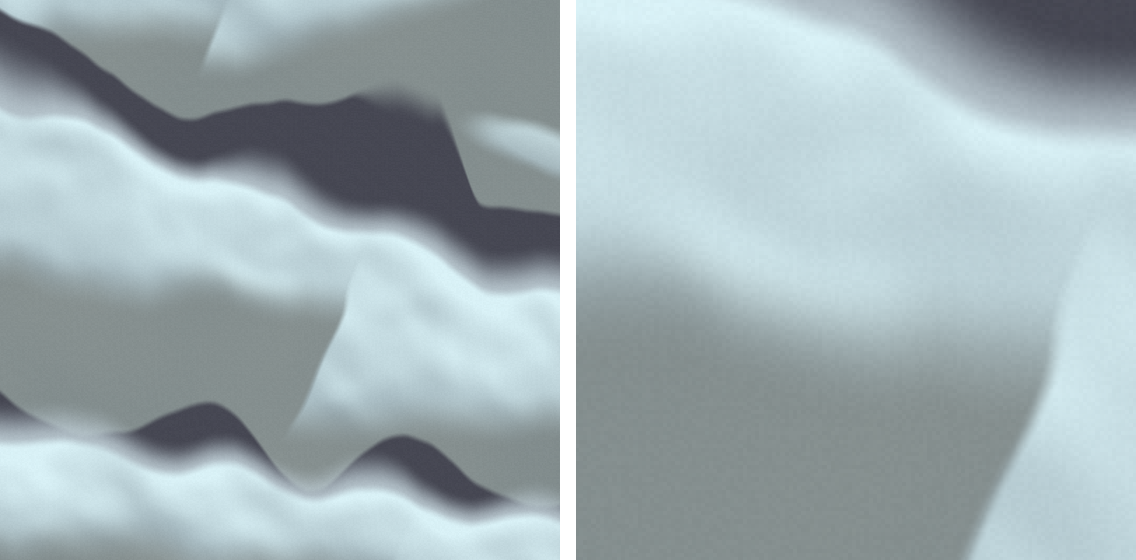
Left: the whole. Right: its middle third, enlarged.
A three.js fragment shader for this texture:

```glsl
// Soft snow lying on tilted rock ledges, with dark slots between them.
// Ledges are painted from top to bottom: slot, haze behind the crest, then a
// lumpy snow body that fades into the bare face and breaks at a slanted fold.
#define FACE vec3(0.52, 0.56, 0.56)
#define SLOT vec3(0.275, 0.28, 0.325)
#define HAZE vec3(0.74, 0.80, 0.83)
#define SHADE vec3(0.58, 0.65, 0.68)
#define LIT vec3(0.85, 0.945, 0.965)
#define TILT 0.37
#define SPACING 0.5
#define LUMPS vec2(6.0, 8.0)
#define RELIEF 0.9
#define GRAIN 0.018

varying vec2 vUv;

float hash(vec2 p) {
  return fract(sin(dot(p, vec2(127.1, 311.7))) * 43758.5453);
}

float noise(vec2 p) {
  vec2 i = floor(p), f = fract(p);
  f = f * f * f * (f * (f * 6.0 - 15.0) + 10.0);
  return mix(mix(hash(i), hash(i + vec2(1.0, 0.0)), f.x),
             mix(hash(i + vec2(0.0, 1.0)), hash(i + vec2(1.0, 1.0)), f.x), f.y);
}

float fbm(vec2 p) {
  return 0.65 * noise(p) + 0.25 * noise(p * 1.9 + 7.3) + 0.1 * noise(p * 3.7 + 2.1);
}

// Falls from 1 to 0 as x passes from a to b
float fall(float a, float b, float x) {
  return 1.0 - smoothstep(a, b, x);
}

// Height of the snow crest of ledge k
float crestHeight(float x, float k) {
  float tilt = TILT - 0.2 * abs(k - 1.0);
  float mounds = 0.018 * cos(22.4 * (x - 0.22 + 0.05 * k));
  float bumps = 0.035 * (fbm(vec2(x * 9.0, k * 5.7)) - 0.5);
  return 1.14 - SPACING * k - tilt * (x - 0.5) + mounds + bumps;
}

// Opening of the dark slot above the crest of ledge k
float slotGap(float x, float k) {
  float wide = 0.1 + 0.2 * smoothstep(0.3, 0.8, x)
             - 0.15 * smoothstep(0.78, 0.86, x) + 0.08 * fall(0.0, 0.2, x);
  float narrow = 0.065 + 0.05 * cos(15.7 * (x - 0.75));
  float ragged = 0.03 * (fbm(vec2(x * 8.0, k * 3.1 + 20.0)) - 0.5);
  return mix(wide, narrow, abs(k - 1.0)) + ragged;
}

// Snow light from lumps lit from above
float lumpLight(vec2 p, float k) {
  vec2 q = vec2(p.x, p.y + TILT * p.x) * LUMPS + 13.0 * k;
  return RELIEF * (fbm(q) - fbm(q + vec2(0.12, 0.38)));
}

vec3 paintLedge(vec3 col, vec2 p, float k, vec3 face) {
  float crest = crestHeight(p.x, k);
  float above = p.y - crest;

  // Dark slot, its ceiling blurred in places
  float blur = 0.007 + 0.03 * fall(0.03, 0.11, abs(p.x - 0.73)) * fall(0.0, 0.5, abs(k - 1.0));
  float gap = slotGap(p.x, k) - blur;
  col = mix(col, SLOT, fall(-blur, blur, above - gap));

  // Out-of-focus mounds behind the crest
  float hazeTop = 0.025 + 0.07 * noise(vec2(p.x * 6.0, k * 4.3 + 9.0))
                + 0.07 * fall(0.0, 0.22, p.x) * fall(0.0, 1.0, abs(k - 1.0));
  col = mix(col, HAZE, 0.92 * fall(-0.005, hazeTop, above));

  // Lower rim of the snow, dropping at the fold
  float high = 0.94 - 0.48 * k + 0.1 * (0.6 - p.x) * min(k, 1.0)
             + 0.05 * (fbm(vec2(p.x * 8.0, k + 31.0)) - 0.5);
  float rise = 0.3 * max(p.x - 0.42, 0.0) * fall(0.0, 1.0, k);
  float low = 0.94 - 0.48 * k - mix(0.22, 0.05, abs(k - 1.0)) + rise
            + 0.03 * (fbm(vec2(p.x * 8.0, k + 43.0)) - 0.5);
  float foldX = 0.36 + 0.16 * k + 0.42 * (p.y - low)
              + 0.015 * (noise(vec2(p.y * 14.0, k)) - 0.5);
  float side = smoothstep(-0.006, 0.008, p.x - foldX);
  float cover = mix(smoothstep(-0.045, 0.05, p.y - high),
                    smoothstep(-0.035, 0.06, p.y - low), side);

  // Snow body, brightest along the crest
  float depth = clamp(-above / max(crest - mix(high, low, side), 0.05), 0.0, 1.0);
  float tone = 0.8 - 0.5 * depth * depth + lumpLight(p, k)
             + 0.25 * fall(0.0, 0.06, -above);
  vec3 snow = mix(SHADE, LIT, clamp(tone, 0.0, 1.0));
  vec3 body = mix(face, snow, cover);
  return mix(col, body, fall(-0.014, 0.006, above));
}

void main() {
  vec2 p = vUv;

  // Bare face with faint broad shading
  vec3 face = FACE + vec3(0.05, 0.04, 0.03) * (fbm(vec2(p.x + p.y, p.y - p.x) * 2.5) - 0.5);
  vec3 col = face;

  for (int i = 0; i < 3; i++) {
    float k = float(i);
    col = paintLedge(col, p, k, face);

    // Small drift on the face under the top ledge
    vec2 q = p - vec2(0.97, 0.735);
    q.y += 0.3 * q.x + 0.02 * (fbm(p * 12.0) - 0.5);
    float drift = fall(0.45, 1.1, length(q / vec2(0.15, 0.045)));
    vec3 driftSnow = mix(SHADE, LIT, clamp(0.55 + 9.0 * q.y, 0.0, 1.0));
    col = mix(col, driftSnow, 0.85 * drift * fall(0.0, 0.5, k));
  }

  // Fine grain
  col += GRAIN * (hash(floor(p * 400.0)) - 0.5);
  gl_FragColor = vec4(col, 1.0);
}
```
